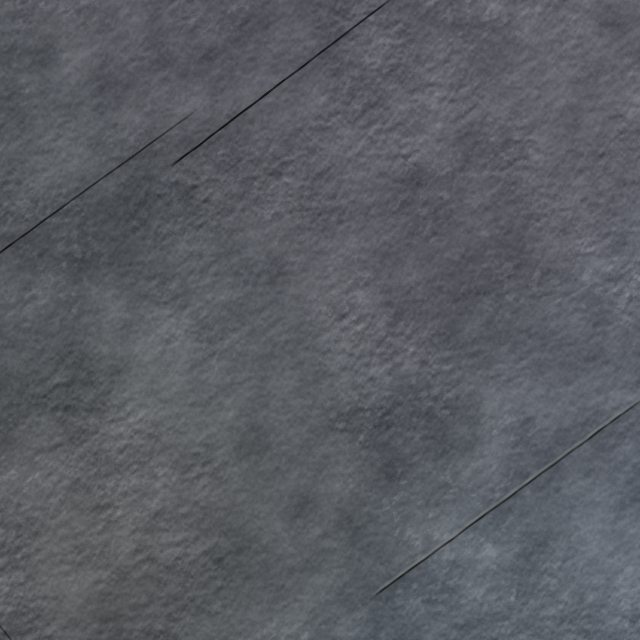
This texture is drawn by a Shadertoy shader. Its source:

```glsl
// Slate-grey concrete slabs crossed by a few fading diagonal seams.
// Layered noise gives clouds and mottling, a sloped height field gives the
// rough relief, cellular noise the pits, and segment distances the seams.

const vec3 BASE_COLOR = vec3(0.343, 0.358, 0.375);
const vec3 VIOLET_TINT = vec3(0.018, 0.007, 0.020);
const vec3 BLUE_TINT = vec3(-0.012, 0.005, 0.018);
const vec3 WARM_TINT = vec3(0.008, 0.001, -0.010);
const vec3 SEAM_COLOR = vec3(0.085, 0.09, 0.10);
const vec3 EDGE_COLOR = vec3(0.50, 0.52, 0.50);
const vec2 GRAIN_DIR = vec2(0.804, 0.595);  // direction of seams and relief
const float CLOUD_SCALE = 6.5;
const float CLOUD_AMOUNT = 0.165;
const float MOTTLE_AMOUNT = 0.115;
const float RELIEF_SCALE = 92.0;
const float RELIEF_AMOUNT = 0.135;
const float GRAIN_AMOUNT = 0.060;
const float PIT_AMOUNT = 0.035;
const float SCUFF_AMOUNT = 0.060;
const float SEAM_HALF_WIDTH = 0.0015;

// Seam end points, then strength at start, strength at end, lit edge
const int SEAM_COUNT = 4;
const vec4 SEAM_ENDS[SEAM_COUNT] = vec4[](
    vec4(-0.02, 0.591, 0.318, 0.836), vec4(0.262, 0.736, 0.625, 1.012),
    vec4(0.578, 0.063, 1.02, 0.388), vec4(-0.01, 0.034, 0.022, -0.006));
const vec3 SEAM_STYLE[SEAM_COUNT] = vec3[](
    vec3(0.95, 0.50, 0.08), vec3(1.15, 0.85, 0.10),
    vec3(0.75, 0.60, 0.90), vec3(0.5, 0.5, 0.0));

vec2 hash2(vec2 cell) {
    uvec2 q = uvec2(ivec2(cell)) * uvec2(1597334u, 3812015u);
    uint n = (q.x ^ q.y) * 1597334u;
    n = (n ^ (n >> 15)) * 2246822u;
    n ^= n >> 13;
    return vec2(n & 65535u, n >> 16) / 65535.0;
}

float noise(vec2 p) {
    vec2 i = floor(p), f = fract(p);
    f = f * f * (3.0 - 2.0 * f);
    vec2 e = vec2(1.0, 0.0);
    return mix(mix(hash2(i).x, hash2(i + e).x, f.x),
               mix(hash2(i + e.yx).x, hash2(i + e.xx).x, f.x), f.y);
}

float fbm(vec2 p, int octaves) {
    float sum = 0.0, weight = 0.5, total = 0.0;
    for (int i = 0; i < octaves; i++) {
        sum += weight * noise(p);
        total += weight;
        p = mat2(1.6, 1.2, -1.2, 1.6) * p + 17.3;
        weight *= 0.58;
    }
    return sum / total;
}

// Distance to the nearest scattered point
float cellular(vec2 p) {
    vec2 i = floor(p), f = fract(p);
    float nearest = 2.0;
    for (int y = -1; y <= 1; y++)
        for (int x = -1; x <= 1; x++) {
            vec2 o = vec2(x, y);
            nearest = min(nearest, length(o + hash2(i + o) - f));
        }
    return nearest;
}

// Dark joint with a lit upper edge, fading at both ends
vec3 drawSeam(vec3 color, vec2 p, vec4 ends, vec3 style, float pixel) {
    vec2 along = ends.zw - ends.xy, rel = p - ends.xy;
    float len = length(along);
    vec2 dir = along / len;
    float t = dot(rel, dir) / len;
    float side = dot(rel, vec2(-dir.y, dir.x)) + 0.0010 * (noise(p * 45.0) - 0.5);
    float fade = smoothstep(0.0, 0.05, t) * smoothstep(1.0, 0.90, t);
    float wear = 0.70 + 0.5 * noise(p * 80.0);
    float strength = fade * mix(style.x, style.y, t) * wear;
    float line = 1.0 - smoothstep(SEAM_HALF_WIDTH - 0.6 * pixel,
                                  SEAM_HALF_WIDTH + 0.6 * pixel, abs(side));
    float edge = exp(-pow((side - 0.0040) / 0.0022, 2.0));
    color *= 1.0 - 0.12 * strength * exp(-abs(side) * 220.0);
    color = mix(color, EDGE_COLOR, edge * fade * style.z * wear * 0.65);
    return mix(color, SEAM_COLOR, clamp(line * strength, 0.0, 1.0));
}

void mainImage(out vec4 fragColor, in vec2 fragCoord) {
    vec2 p = fragCoord / iResolution.xy;
    float pixel = 1.0 / iResolution.y;
    vec2 g = vec2(dot(p, GRAIN_DIR), dot(p, vec2(-GRAIN_DIR.y, GRAIN_DIR.x)));

    // Broad clouds and finer mottling, only slightly drawn out along the grain
    float cloud = fbm(g * vec2(0.9, 1.1) * CLOUD_SCALE + 41.0, 5) - 0.5;
    float mottle = fbm(g * vec2(20.0, 26.0) + 80.0, 4) - 0.5;
    float tone = CLOUD_AMOUNT * cloud + MOTTLE_AMOUNT * mottle;
    tone += 0.020 * (p.x - 0.5) + 0.006 * sin(5.0 * p.y + 2.0 * p.x);

    // Relief lit from the upper left, stronger in rough patches
    float rough = smoothstep(0.35, 0.68, fbm(p * 7.0 + 120.0, 3));
    vec2 r = g * vec2(0.80, 1.15) * RELIEF_SCALE + 200.0;
    float slope = fbm(r, 3) - fbm(r + vec2(0.20, 0.55), 3);
    tone += RELIEF_AMOUNT * slope * mix(0.65, 1.25, rough);
    tone += GRAIN_AMOUNT * (fbm(p * 210.0, 2) - 0.5);

    // Ragged pits, bent out of round by the relief
    float pit = 1.0 - smoothstep(0.05, 0.45, cellular(p * 115.0 + 1.6 * slope + 3.0 * mottle));
    tone -= PIT_AMOUNT * rough * pit * noise(p * 60.0);

    // Faint pale flecks gathered in worn patches
    float scuff = smoothstep(0.54, 0.80, fbm(g * vec2(70.0, 120.0) + 300.0, 3));
    tone += SCUFF_AMOUNT * scuff * smoothstep(0.46, 0.66, fbm(p * 9.0 + 60.0, 4));

    // Violet at upper right, blue at lower right, warm stains at lower left
    vec3 color = BASE_COLOR + tone;
    color += VIOLET_TINT * smoothstep(0.6, 1.6, p.x + p.y);
    color += BLUE_TINT * smoothstep(0.1, 0.9, p.x - p.y);
    color += WARM_TINT * smoothstep(0.5, 0.0, length(p - vec2(0.15, 0.12)));

    for (int i = 0; i < SEAM_COUNT; i++)
        color = drawSeam(color, p, SEAM_ENDS[i], SEAM_STYLE[i], pixel);
    fragColor = vec4(clamp(color, 0.0, 1.0), 1.0);
}
```
